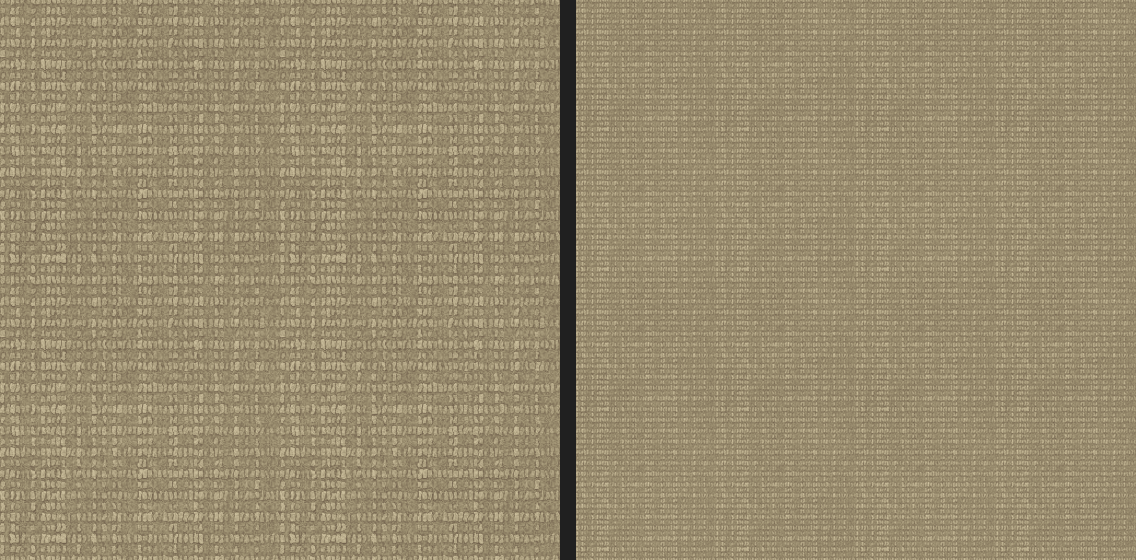
Left, the tile; right, the same tile 2 across and 2 down.
Give the GLSL for this texture, as a WebGL 1 fragment shader.

```glsl
precision highp float;

uniform vec2 u_resolution;

const float BLOCKS = 2.0;               // identical woven blocks per canvas side
const vec2 CELLS = vec2(55.0, 26.0);    // columns and half rows in one block
const float CELL_ASPECT = 55.0 / 26.0;  // cell height in column widths

const vec3 SHADOW_COLOR = vec3(0.49, 0.43, 0.34);
const vec3 YARN_COLOR = vec3(0.60, 0.55, 0.43);
const vec3 LIGHT_COLOR = vec3(0.74, 0.69, 0.56);

float hash(vec2 p, float seed) {
  vec3 q = fract(vec3(p.xyx + seed) * vec3(0.1031, 0.1030, 0.0973));
  q += dot(q, q.yzx + 33.33);
  return fract((q.x + q.y) * q.z);
}

// Value noise that wraps after a whole number of cells, extrema at cell centres
float wrapNoise(vec2 uv, vec2 period, float seed) {
  vec2 p = uv * period - 0.5;
  vec2 i = floor(p);
  vec2 f = fract(p);
  f = f * f * (3.0 - 2.0 * f);
  vec2 a = mod(i, period);
  vec2 b = mod(i + 1.0, period);
  float low = mix(hash(a, seed), hash(vec2(b.x, a.y), seed), f.x);
  float high = mix(hash(vec2(a.x, b.y), seed), hash(b, seed), f.x);
  return mix(low, high, f.y);
}

float roundedBox(vec2 p, vec2 halfSize, float radius) {
  vec2 d = abs(p) - halfSize + radius;
  return length(max(d, 0.0)) + min(max(d.x, d.y), 0.0) - radius;
}

// Raised loops: full rows alternate with rows where only some columns surface
float loopStrength(float column, float weakRow, float variation) {
  float strong = mix(0.3, 1.0, 0.65 * column + 0.35 * variation);
  float weak = 0.1 + 0.75 * smoothstep(0.4, 0.8, column) * (0.6 + 0.4 * variation);
  return mix(strong, weak, weakRow);
}

// Signed tone of the weave relative to the flat yarn
float weaveTone(vec2 uv, float pixel) {
  vec2 wobble = vec2(wrapNoise(uv, vec2(96.0, 72.0), 11.0),
                     wrapNoise(uv, vec2(90.0, 64.0), 23.0)) - 0.5;
  vec2 q = uv * CELLS + vec2(0.0, 0.5) + wobble * vec2(0.4, 0.2);
  vec2 id = mod(floor(q), CELLS);
  vec2 p = (fract(q) - 0.5) * vec2(1.0, CELL_ASPECT);

  // Columns keep their strength and width from row to row
  float column = hash(vec2(id.x, 7.0), 3.0);
  float variation = hash(id, 31.0);
  float weakRow = mod(id.y, 2.0);
  float strength = loopStrength(column, weakRow, variation);
  float width = 0.6 * column + 0.4 * hash(id, 59.0);
  vec2 halfSize = vec2(mix(0.2, 0.44, width) - 0.03 * weakRow,
                       mix(0.6, 0.92, variation) - 0.14 * weakRow);

  float slant = (hash(id, 47.0) - 0.4) * 0.26;
  float shift = (hash(id, 67.0) - 0.5) * (0.9 - 2.0 * halfSize.x) * 0.6;
  vec2 local = vec2(p.x - shift - slant * p.y, p.y);
  float d = roundedBox(local, halfSize, 0.2);

  float soft = max(0.09, pixel);
  float loopMask = 1.0 - smoothstep(-soft, soft, d);
  float groove = smoothstep(-0.04, 0.08, d) * (1.0 - smoothstep(0.08, 0.34 + soft, d));
  float shadowSide = 0.7 + 0.5 * smoothstep(-0.3, 0.3, local.x - 0.4 * local.y);
  float seam = 1.0 - smoothstep(0.02, 0.2 + soft, 0.5 * CELL_ASPECT - abs(p.y));
  float sideLight = clamp((local.y - local.x) * 0.12, -0.1, 0.1);
  return loopMask * strength * (0.58 + sideLight)
       - groove * (0.15 + strength) * shadowSide * 0.26
       - seam * 0.07;
}

// Crisp fibres at two scales
float fibreGrain(vec2 uv) {
  float fine = wrapNoise(uv, vec2(256.0), 71.0);
  float coarse = wrapNoise(uv, vec2(151.0, 139.0), 83.0);
  return 0.62 * fine + 0.38 * coarse - 0.5;
}

vec3 yarnColor(float tone) {
  vec3 shade = mix(SHADOW_COLOR, YARN_COLOR, tone / 0.44);
  vec3 light = mix(YARN_COLOR, LIGHT_COLOR, (tone - 0.44) / 0.56);
  return tone < 0.44 ? shade : light;
}

void main() {
  vec2 canvas = gl_FragCoord.xy / u_resolution;
  vec2 uv = fract(canvas * BLOCKS);
  float pixel = BLOCKS * CELLS.x / u_resolution.x;

  float wear = wrapNoise(canvas, vec2(5.0, 6.0), 97.0) - 0.5;
  float tone = 0.4 + weaveTone(uv, 0.55 * pixel) + 0.8 * fibreGrain(uv) + 0.07 * wear;
  gl_FragColor = vec4(yarnColor(clamp(tone, -0.2, 1.2)), 1.0);
}
```
